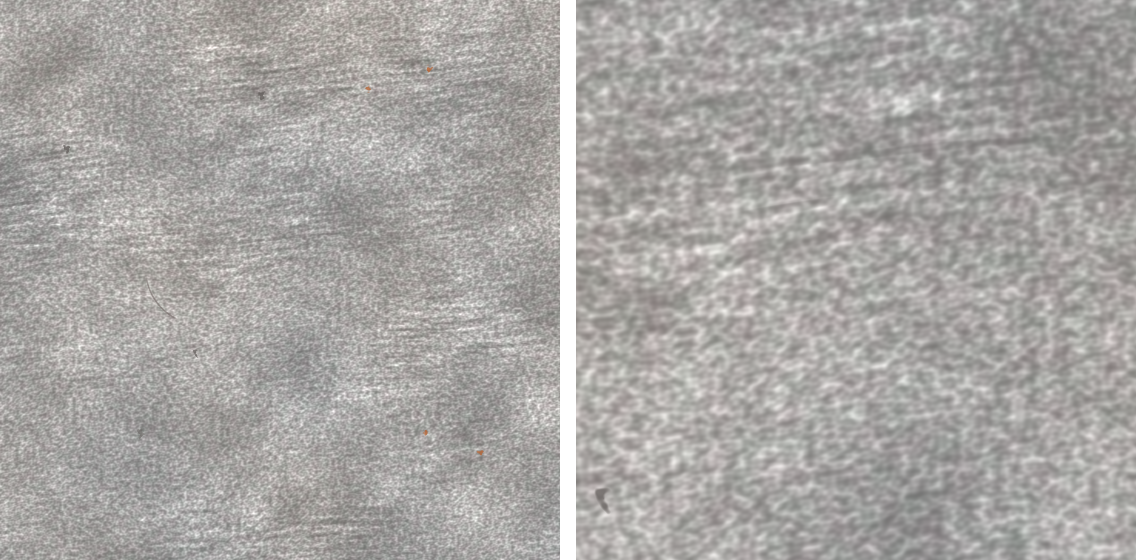
Left, the full canvas; right, a detail of the centre.
Write a WebGL 2 fragment shader that draws this texture.

```glsl
#version 300 es
precision highp float;
// Worn grey concrete: fine grain, pale blotches, brushed grooves and a few stray flecks.

#define MEAN_TONE 0.65
#define CONTRAST 0.072
#define GRAIN_FREQ 118.0
#define GRAIN_WEIGHT 0.80
#define PATCH_FREQ 5.0
#define PATCH_WEIGHT 0.48
#define GROOVE_FREQ vec2(13.0, 125.0)
#define GROOVE_WEIGHT 0.55
#define BRUSH_SLOPE 0.10
#define WARMTH vec3(0.010, 0.0, -0.010)
#define FLECK_COUNT 8
#define FLECK_SIZE 0.006

uniform vec2 u_resolution;
out vec4 fragColor;

// Integer hash giving two values in 0..1
vec2 hash2(ivec2 cell) {
    uvec2 v = uvec2(cell) * 1664525u + 1013904223u;
    v.x += v.y * 1664525u;
    v.y += v.x * 1664525u;
    v ^= v >> 16u;
    v.x += v.y * 1664525u;
    v.y += v.x * 1664525u;
    v ^= v >> 16u;
    return vec2(v & 65535u) / 65535.0;
}

float cornerSlope(ivec2 cell, vec2 offset) {
    float angle = 6.2832 * hash2(cell).x;
    return dot(vec2(cos(angle), sin(angle)), offset);
}

// Gradient noise scaled to a spread of about one
float noise(vec2 p, float seed) {
    p += seed * vec2(37.3, 71.7);
    ivec2 cell = ivec2(floor(p));
    vec2 f = fract(p);
    vec2 w = f * f * f * (f * (f * 6.0 - 15.0) + 10.0);
    float low = mix(cornerSlope(cell, f),
                    cornerSlope(cell + ivec2(1, 0), f - vec2(1, 0)), w.x);
    float high = mix(cornerSlope(cell + ivec2(0, 1), f - vec2(0, 1)),
                     cornerSlope(cell + ivec2(1, 1), f - vec2(1, 1)), w.x);
    return 4.5 * mix(low, high, w.y);
}

// Layered noise, again with a spread of about one
float fbm(vec2 p, float seed) {
    float sum = 0.0, power = 0.0, weight = 1.0;
    for (int i = 0; i < 4; i++) {
        sum += weight * noise(p, seed + float(i));
        power += weight * weight;
        weight *= 0.8;
        p = mat2(1.6, 1.2, -1.2, 1.6) * p;
    }
    return sum * inversesqrt(power);
}

// Fine mineral grain, a little wider than tall
float grain(vec2 p) {
    vec2 g = p * GRAIN_FREQ * vec2(0.9, 1.2);
    return 0.75 * noise(g, 11.0) + 0.65 * noise(g * 1.85, 12.0);
}

// Brushed ridges and thin dark grooves, strong only in some areas
float grooves(vec2 p) {
    float area = smoothstep(-0.5, 1.4, noise(p * vec2(3.0, 5.0), 21.0));
    float ridge = noise(p * GROOVE_FREQ, 22.0);
    float cut = smoothstep(0.9, 1.9, noise(p * GROOVE_FREQ * vec2(0.6, 0.8), 23.0));
    return area * (ridge - 1.8 * cut);
}

// Small ragged specks: red, orange or dark
vec3 addFlecks(vec3 colour, vec2 p) {
    float ragged = 0.002 * noise(p * 160.0, 31.0);
    for (int i = 0; i < FLECK_COUNT; i++) {
        vec2 pick = hash2(ivec2(i, 57));
        vec2 d = p - (0.06 + 0.88 * hash2(ivec2(i, 91)));
        float size = FLECK_SIZE * mix(0.5, 1.1, pick.x);
        float cover = 1.0 - smoothstep(-0.002, 0.002, length(d * vec2(1.2, 0.9)) + ragged - size);
        vec3 tint = mix(vec3(0.70, 0.32, 0.38), vec3(0.72, 0.39, 0.20), step(0.6, pick.y));
        if (i % 2 == 1) tint = vec3(0.40, 0.38, 0.37);
        colour = mix(colour, tint, cover * mix(0.5, 0.85, pick.y));
    }
    return colour;
}

// One thin curved fibre
vec3 addFibre(vec3 colour, vec2 p) {
    vec2 d = p - vec2(0.36, 0.52);
    float line = 1.0 - smoothstep(0.0004, 0.0022, abs(length(d) - 0.10));
    float span = smoothstep(0.055, 0.035, distance(d, vec2(-0.08, -0.06)));
    return mix(colour, vec3(0.47, 0.43, 0.42), 0.6 * line * span);
}

void main() {
    vec2 p = gl_FragCoord.xy / min(u_resolution.x, u_resolution.y);

    // Brushing direction rises slightly to the right and wavers
    vec2 q = p;
    q.y += 0.006 * noise(p * 2.5, 1.0) - BRUSH_SLOPE * p.x;

    // Combine layers, lifting the brightest grains a little
    float t = PATCH_WEIGHT * fbm(q * PATCH_FREQ * vec2(0.85, 1.15), 2.0)
            + GRAIN_WEIGHT * grain(q) + GROOVE_WEIGHT * grooves(q);
    float tone = MEAN_TONE + CONTRAST * (t + 0.09 * (t * t - 1.0));

    // Warm near the top, cooler below, with faint colour mottling
    float warm = 0.6 + 0.8 * p.y + 0.35 * noise(p * 4.0, 41.0);
    vec3 colour = vec3(tone) + WARMTH * warm;
    colour += vec3(0.005, -0.003, 0.001) * noise(p * 55.0, 42.0);

    colour = addFibre(addFlecks(colour, p), p);
    fragColor = vec4(clamp(colour, 0.0, 1.0), 1.0);
}
```
